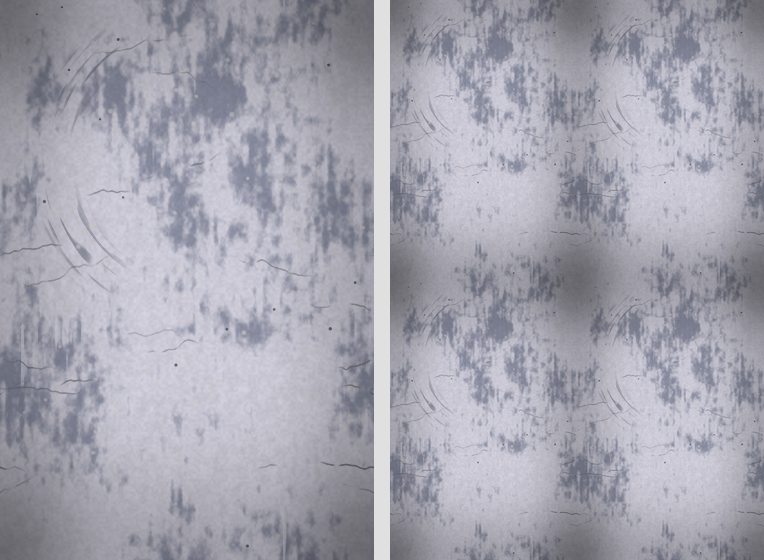
Left, the tile; right, the same tile 2 across and 2 down.
Write a Shadertoy shader that draws this texture.

```glsl
const vec3 PAINT = vec3(0.805, 0.797, 0.845);
const vec3 STAIN = vec3(0.520, 0.535, 0.610);
const vec3 DRIP = vec3(0.835, 0.835, 0.880);
const vec3 CRACK = vec3(0.400, 0.390, 0.420);
const vec3 CREAM = vec3(0.820, 0.800, 0.790);
const float TALL = 1.5;
const float PI = 3.14159265;

float hash(vec2 cell, float seed) {
    uvec3 q = uvec3(ivec3(cell, seed)) * uvec3(1597334673u, 3812015801u, 2798796415u);
    uint n = (q.x ^ q.y ^ q.z) * 1597334673u;
    n = (n ^ (n >> 15)) * 2246822519u;
    return float((n ^ (n >> 13)) >> 8) / 16777216.0;
}

// Value noise that wraps after a whole number of cells
float noise(vec2 uv, vec2 period, float seed) {
    vec2 p = uv * period, i = floor(p), f = fract(p);
    f = f * f * (3.0 - 2.0 * f);
    vec2 a = mod(i, period), b = mod(i + 1.0, period);
    return mix(mix(hash(a, seed), hash(vec2(b.x, a.y), seed), f.x),
               mix(hash(vec2(a.x, b.y), seed), hash(b, seed), f.x), f.y);
}

float fbm(vec2 uv, vec2 period, int octaves, float seed) {
    float sum = 0.0, total = 0.0, amp = 0.5;
    for (int i = 0; i < octaves; i++) {
        sum += amp * noise(uv, period, seed + float(i));
        total += amp;
        amp *= 0.56;
        period *= 2.0;
    }
    return sum / total;
}

vec2 wrapped(vec2 d) { return fract(d + 0.5) - 0.5; }

// Brush scratches along an arc that opens to the right
float scratches(vec2 p, vec2 centre, float radius) {
    vec2 d = p - centre;
    float r = length(d), angle = atan(d.y, -d.x);
    float hair = noise(vec2(r, angle * 0.1 + 0.5), vec2(130.0, 44.0), 70.0);
    float band = smoothstep(0.09, 0.02, abs(r - radius));
    float span = smoothstep(1.15, 0.75, abs(angle)) * smoothstep(0.1, 0.4, abs(angle));
    return smoothstep(0.6, 0.9, hair) * band * span;
}

// Thin meandering cracks, mostly level
float cracks(vec2 uv) {
    float ink = 0.0;
    for (int i = 0; i < 18; i++) {
        float id = float(i);
        vec2 d = wrapped(uv - vec2(hash(vec2(id, 1.0), 80.0), hash(vec2(id, 2.0), 80.0)));
        float reach = mix(0.05, 0.15, hash(vec2(id, 3.0), 80.0));
        float bend = 0.045 * (fbm(vec2(uv.x, id / 18.0), vec2(10.0, 18.0), 4, 81.0) - 0.5);
        float slope = d.x * (hash(vec2(id, 4.0), 80.0) - 0.4) * 0.3;
        float line = smoothstep(0.0026, 0.0004, abs(d.y - bend - slope));
        float strength = mix(0.25, 0.8, hash(vec2(id, 5.0), 80.0));
        ink = max(ink, line * strength * smoothstep(reach, reach * 0.5, abs(d.x)));
    }
    return ink * smoothstep(0.2, 0.6, noise(uv, vec2(40.0, 60.0), 90.0));
}

// Scattered round specks, one candidate in each cell
float specks(vec2 uv, vec2 grid, float share, float size, float seed) {
    vec2 cell = floor(uv * grid), id = mod(cell, grid);
    vec2 spot = 0.25 + 0.5 * vec2(hash(id, seed), hash(id, seed + 1.0));
    vec2 d = (fract(uv * grid) - spot) / grid * vec2(1.0, TALL);
    float radius = size * mix(0.6, 1.2, hash(id, seed + 2.0));
    return smoothstep(radius, radius * 0.3, length(d)) * step(hash(id, seed + 3.0), share);
}

// Darkening toward the borders, level where the tiles meet
float vignette(vec2 uv) {
    vec2 edge = pow(abs(cos(PI * uv)), vec2(5.0, 6.0));
    return 1.0 - 0.19 * edge.x - 0.21 * edge.y - 0.09 * edge.x * edge.y;
}

void mainImage(out vec4 fragColor, in vec2 fragCoord) {
    vec2 uv = fragCoord / iResolution.xy;
    vec2 p = uv * vec2(1.0, TALL);

    // Worn patches, broken up by fine grain and vertical brushing
    vec2 warp = vec2(fbm(uv, vec2(6.0, 8.0), 3, 10.0), fbm(uv, vec2(6.0, 8.0), 3, 20.0)) - 0.5;
    float patches = fbm(uv + 0.09 * warp, vec2(5.0, 6.0), 5, 30.0);
    float grain = fbm(uv, vec2(52.0, 56.0), 3, 40.0) - 0.5;
    float brushing = noise(uv, vec2(85.0, 17.0), 45.0) - 0.5;
    float wear = patches + 0.42 * grain + 0.17 * brushing;
    float stain = smoothstep(0.43, 0.75, wear);

    // Pale runs of paint over the worn parts
    float runs = smoothstep(0.62, 0.88, noise(uv, vec2(100.0, 20.0), 50.0));
    runs *= smoothstep(0.5, 0.68, fbm(uv, vec2(6.0, 9.0), 2, 55.0));
    runs *= smoothstep(0.40, 0.56, patches);

    vec3 colour = mix(PAINT, STAIN, stain);
    colour = mix(colour, DRIP, 0.75 * runs);
    colour = mix(colour, STAIN * 0.86, 0.65 * scratches(p, vec2(0.53, 1.07), 0.39));
    colour = mix(colour, CREAM, 0.6 * specks(uv, vec2(22.0, 33.0), 0.25, 0.009, 60.0));
    colour = mix(colour, CRACK, cracks(uv));
    colour = mix(colour, CRACK * 0.7, 0.8 * specks(uv, vec2(14.0, 21.0), 0.05, 0.006, 65.0));

    // Mottled plaster surface
    colour *= 1.0 + 0.09 * grain + 0.06 * (noise(uv, vec2(150.0, 225.0), 95.0) - 0.5);
    fragColor = vec4(colour * vignette(uv), 1.0);
}
```
